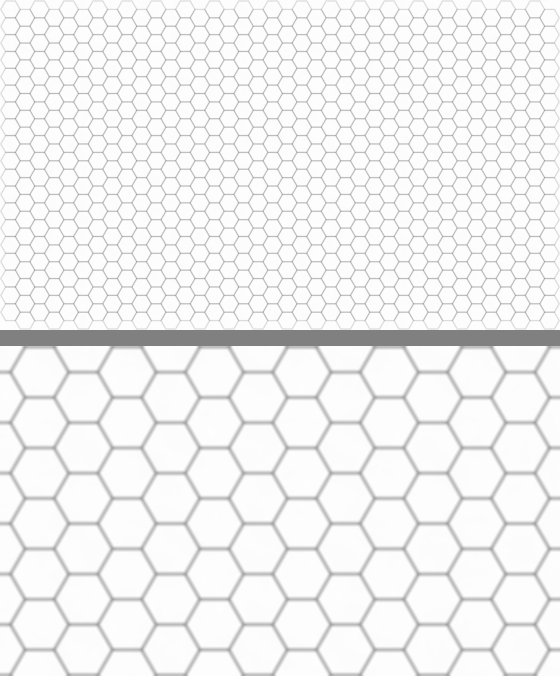
Top: the whole. Bottom: its middle third, enlarged.
Write a Shadertoy shader that draws this pattern.

```glsl
const int COLUMNS = 38;
const int ROWS = 19;
const float CANVAS_WIDTH = 57.66;     // canvas width in hexagon sides
const float LINE_HALF_WIDTH = 0.059;  // in hexagon sides
const float LINE_SOFTNESS = 0.079;
const float STROKE_OPACITY = 0.145;   // shared edges receive two strokes
const float MOTTLE = 0.004;
const vec3 PAPER = vec3(0.991);
const float SQRT3 = 1.7320508;

// Signed distance to a flat-topped hexagon with sides of length one
float hexDistance(vec2 p) {
    p = abs(p);
    return max(p.y, dot(p, vec2(0.5 * SQRT3, 0.5))) - 0.5 * SQRT3;
}

// Faint uneven tone of the paper from layered sines
float paperMottle(vec2 p) {
    float tone = 0.0;
    float weight = 0.5;
    for (int i = 0; i < 4; i++) {
        tone += weight * sin(p.x + 1.7 * sin(p.y)) * sin(p.y + 1.3 * sin(p.x));
        p = mat2(1.6, 1.2, -1.2, 1.6) * p + 2.3;
        weight *= 0.6;
    }
    return tone;
}

vec2 cellCentre(int column, int row) {
    float stagger = float(column & 1);
    return vec2(1.0 + 1.5 * float(column), SQRT3 * (float(row) + 0.5 + 0.5 * stagger));
}

// Light left after every nearby hexagon has laid down its own outline
float outlineTransmission(vec2 p, float softness) {
    int nearColumn = int(floor((p.x - 1.0) / 1.5 + 0.5));
    float light = 1.0;
    for (int i = -1; i <= 1; i++) {
        int column = nearColumn + i;
        if (column < 0 || column >= COLUMNS) continue;
        int nearRow = int(floor(p.y / SQRT3 - 0.5 * float(column & 1)));
        for (int j = -1; j <= 1; j++) {
            int row = nearRow + j;
            if (row < 0 || row >= ROWS) continue;
            float edge = abs(hexDistance(p - cellCentre(column, row)));
            float cover = 1.0 - smoothstep(LINE_HALF_WIDTH - softness,
                                           LINE_HALF_WIDTH + softness, edge);
            light *= 1.0 - STROKE_OPACITY * cover;
        }
    }
    return light;
}

void mainImage(out vec4 fragColor, in vec2 fragCoord) {
    // Centre the honeycomb, then measure down from its upper left corner
    float pixel = CANVAS_WIDTH / iResolution.x;
    vec2 p = (fragCoord - 0.5 * iResolution.xy) * pixel;
    vec2 honeycomb = vec2(1.5 * float(COLUMNS) + 0.5, SQRT3 * (float(ROWS) + 0.5));
    p = 0.5 * honeycomb + vec2(p.x, -p.y);

    float softness = max(LINE_SOFTNESS, 0.7 * pixel);
    vec3 color = PAPER + MOTTLE * paperMottle(1.9 * p);
    color *= outlineTransmission(p, softness);
    fragColor = vec4(clamp(color, 0.0, 1.0), 1.0);
}
```
